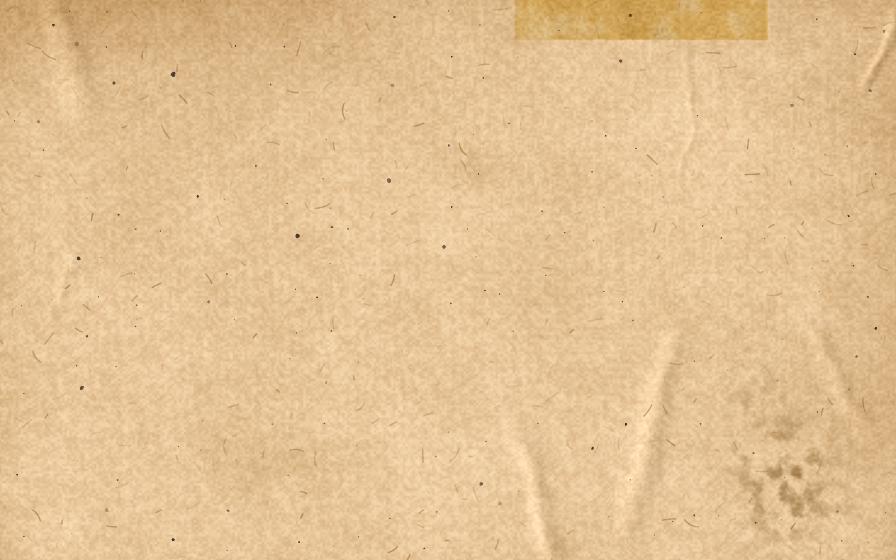
This texture is drawn by a WebGL 1 fragment shader. Its source:

```glsl
precision highp float;
// Aged tan paper with fibres, specks, stains, creases and a strip of old tape.
uniform vec2 u_resolution;

const vec3 PAPER_LIGHT = vec3(0.935, 0.808, 0.640);
const vec3 PAPER_DARK = vec3(0.790, 0.635, 0.430);
const vec3 FIBRE_BROWN = vec3(0.60, 0.42, 0.22);
const vec3 SPECK_DARK = vec3(0.24, 0.18, 0.12);
const vec3 STAIN_BROWN = vec3(0.60, 0.45, 0.26);
const vec3 TAPE_OCHRE = vec3(0.805, 0.630, 0.325);
const vec3 TAPE_PALE = vec3(0.830, 0.690, 0.450);
const vec4 TAPE_BOX = vec4(0.919, 0.929, 1.371, 1.05); // left, bottom, right, top
const float GRAIN_SCALE = 230.0;
const float GRAIN_STRENGTH = 0.095;
const float FIBRE_CELL = 0.042;
const float SPECK_CELL = 0.055;
const float CREASE_STRENGTH = 0.085;

float hash(vec2 p) {
  return fract(sin(dot(p, vec2(127.1, 311.7))) * 43758.5453);
}

float noise(vec2 p) {
  vec2 i = floor(p), f = fract(p);
  f = f * f * (3.0 - 2.0 * f);
  return mix(mix(hash(i), hash(i + vec2(1.0, 0.0)), f.x),
             mix(hash(i + vec2(0.0, 1.0)), hash(i + 1.0), f.x), f.y);
}

float fbm(vec2 p) {
  float sum = 0.0, gain = 0.5;
  for (int i = 0; i < 5; i++) {
    sum += gain * noise(p);
    p = mat2(1.6, 1.2, -1.2, 1.6) * p + 7.3;
    gain *= 0.5;
  }
  return sum;
}

// Soft elliptical patch
float blot(vec2 p, vec2 centre, vec2 radius) {
  vec2 q = (p - centre) / radius;
  return exp(-dot(q, q));
}

// Embossed fold from a to b: lit on one side, shaded on the other
float crease(vec2 p, vec2 a, vec2 b, float width) {
  vec2 along = normalize(b - a);
  float t = dot(p - a, along) / length(b - a);
  float d = dot(p - a, vec2(along.y, -along.x));
  d = (d + 0.030 * (noise(p * 13.0) - 0.5) + 0.008 * (noise(p * 50.0) - 0.5)) / width;
  float ends = smoothstep(-0.1, 0.3, t) * (1.0 - smoothstep(0.7, 1.1, t));
  return 2.0 * d * exp(-d * d) * ends;
}

// Scattered short curved strands
float fibres(vec2 p, float px) {
  float cover = 0.0;
  vec2 cell = floor(p / FIBRE_CELL);
  for (int j = -1; j <= 1; j++) for (int i = -1; i <= 1; i++) {
    vec2 id = cell + vec2(float(i), float(j));
    vec2 q = p - (id + vec2(hash(id), hash(id + 17.0))) * FIBRE_CELL;
    float angle = 6.2832 * hash(id + 31.0);
    q = mat2(cos(angle), sin(angle), -sin(angle), cos(angle)) * q;
    float halfLength = mix(0.003, 0.014, pow(hash(id + 43.0), 2.0));
    q.y += (hash(id + 59.0) - 0.5) * 40.0 * q.x * q.x;
    float d = length(vec2(max(abs(q.x) - halfLength, 0.0), q.y));
    float tone = step(0.45, hash(id + 71.0)) * mix(0.12, 0.65, pow(hash(id + 83.0), 3.0));
    cover = max(cover, tone * (1.0 - smoothstep(0.0, 0.0016 + 0.5 * px, d)));
  }
  return cover;
}

// Scattered dark dots, mostly tiny
float specks(vec2 p, float px) {
  vec2 id = floor(p / SPECK_CELL);
  vec2 centre = (id + 0.15 + 0.7 * vec2(hash(id + 5.0), hash(id + 11.0))) * SPECK_CELL;
  float radius = mix(0.0010, 0.0042, pow(hash(id + 23.0), 7.0));
  float d = length(p - centre) + 0.002 * (noise(p * 300.0) - 0.5);
  float tone = step(0.62, hash(id + 37.0)) * mix(0.25, 0.95, hash(id + 47.0));
  return tone * (1.0 - smoothstep(radius - 0.5 * px, radius + 0.5 * px, d));
}

void main() {
  float px = 1.0 / u_resolution.y;
  vec2 p = gl_FragCoord.xy * px;
  float right = u_resolution.x * px - p.x;
  float cloud = fbm(p * 4.0), mottle = fbm(p * 16.0 + 40.0);

  // Browning along the borders
  float age = 0.13 + 0.50 * (cloud - 0.48) + 0.32 * (mottle - 0.48);
  age += (0.55 * exp(-9.0 * (1.0 - p.y)) + 0.40 * exp(-11.0 * right)
        + 0.30 * exp(-13.0 * p.x) + 0.15 * exp(-12.0 * p.y)) * (0.55 + 0.9 * cloud);
  age += 0.22 * blot(p, vec2(0.10, 1.0), vec2(0.28, 0.13));
  age += 0.22 * blot(p, vec2(0.86, 0.71), vec2(0.10, 0.06)) * (0.4 + mottle);
  age += 0.18 * blot(p, vec2(0.23, 0.60), vec2(0.12, 0.08));
  age += 0.28 * blot(p, vec2(0.52, 0.16), vec2(0.15, 0.06)) * (0.3 + mottle);
  vec3 colour = mix(PAPER_LIGHT, PAPER_DARK, clamp(age, 0.0, 1.0));

  // Rough brown stain at the lower right
  float stain = blot(p, vec2(1.41, 0.14), vec2(0.085, 0.11))
              + 0.3 * blot(p, vec2(1.34, 0.30), vec2(0.06, 0.14));
  colour = mix(colour, STAIN_BROWN, 0.75 * stain * smoothstep(0.38, 0.75, fbm(p * 45.0)));

  // Folds and wrinkles
  float relief = crease(p, vec2(0.93, 0.25), vec2(1.0, -0.05), 0.022)
    + crease(p, vec2(1.21, 0.43), vec2(1.11, 0.03), 0.022)
    + 0.7 * crease(p, vec2(1.46, 0.44), vec2(1.55, 0.22), 0.018)
    + 0.7 * crease(p, vec2(0.09, 1.05), vec2(0.15, 0.78), 0.025)
    + 0.6 * crease(p, vec2(1.23, 0.93), vec2(1.22, 0.66), 0.007)
    + 0.5 * crease(p, vec2(0.15, 0.56), vec2(0.08, 0.44), 0.012)
    + 1.5 * crease(p, vec2(1.61, 0.99), vec2(1.53, 0.83), 0.010);
  colour += CREASE_STRENGTH * relief;

  // Tape with worn, paler patches
  vec2 inside = min(p - TAPE_BOX.xy, TAPE_BOX.zw - p);
  float tape = smoothstep(-px, px, min(inside.x, inside.y) + 0.002 * (noise(p * 90.0) - 0.5));
  vec3 tapeColour = mix(TAPE_OCHRE, TAPE_PALE, smoothstep(0.45, 0.70, fbm(p * 22.0)));
  colour = mix(colour, tapeColour + 0.08 * (mottle - 0.5), 0.94 * tape);

  // Fibres, specks and fine tooth
  colour = mix(colour, FIBRE_BROWN, fibres(p, px));
  colour = mix(colour, SPECK_DARK, specks(p, px));
  float weave = noise(p * vec2(150.0, 22.0)) + noise(p * vec2(22.0, 150.0)) - 1.0;
  float grain = noise(p * GRAIN_SCALE) + 0.6 * noise(p * GRAIN_SCALE * 0.45 + 9.0) - 0.8;
  colour += (GRAIN_STRENGTH * grain + 0.016 * weave) * vec3(0.75, 0.95, 1.1);
  gl_FragColor = vec4(clamp(colour, 0.0, 1.0), 1.0);
}
```
